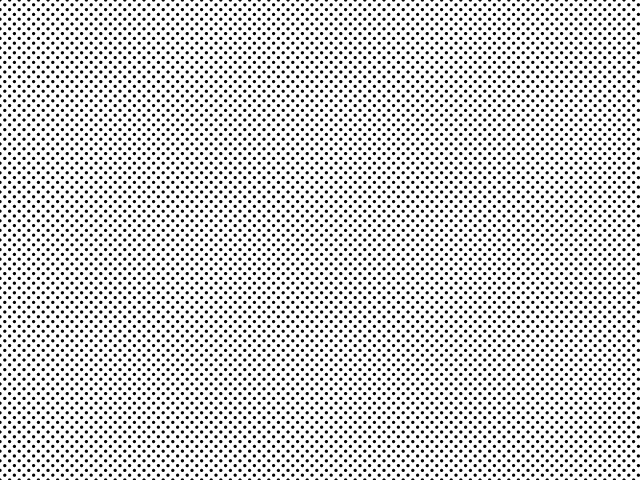
A WebGL 2 fragment shader for this pattern:

```glsl
#version 300 es
precision highp float;
// Staggered grid of small black dots on white paper.

uniform vec2 u_resolution;
out vec4 fragColor;

const float REPEATS_DOWN = 50.0;       // cells per canvas height
const float DOT_RADIUS = 0.167;        // in cells
const vec3 PAPER = vec3(0.995);
const vec3 INK = vec3(0.01);

// Distance to the nearest dot centre of a square lattice with integer nodes.
float latticeDistance(vec2 p) {
  return length(fract(p + 0.5) - 0.5);
}

void main() {
  // Square cells, with the lattice anchored at the left edge.
  float cellsPerPixel = REPEATS_DOWN / u_resolution.y;
  vec2 cell = gl_FragCoord.xy * cellsPerPixel;

  // Corner dots and centre dots together form the diagonal stagger.
  float centreDistance = min(latticeDistance(cell), latticeDistance(cell + 0.5));

  // Edge coverage over about one pixel.
  float edge = (DOT_RADIUS - centreDistance) / cellsPerPixel;
  float coverage = clamp(edge + 0.5, 0.0, 1.0);

  fragColor = vec4(mix(PAPER, INK, coverage), 1.0);
}
```
